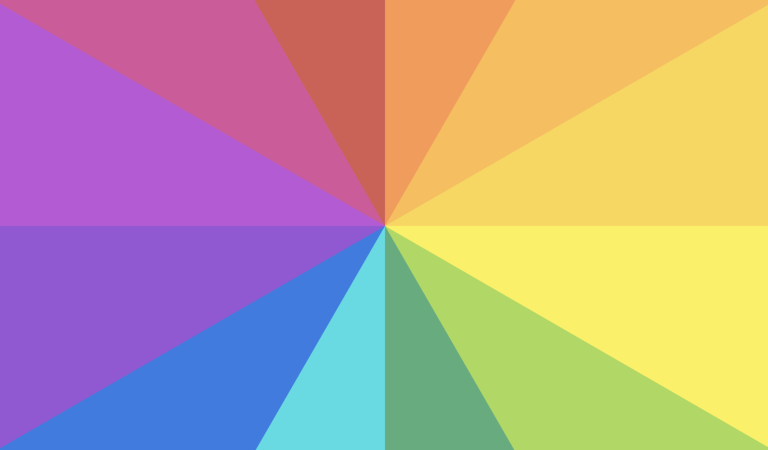
A Shadertoy shader for this background:

```glsl
// Twelve flat colour wedges meeting at a hub, like a full colour wheel.
// The polar angle finds the nearest spoke; the signed distance to that
// spoke blends the two wedges beside it over one pixel.

const float TAU = 6.2831853;
const int WEDGES = 12;
const vec2 HUB = vec2(0.5013, 0.4978);   // fraction of the canvas
const float EDGE_PIXELS = 1.2;           // width of the smoothed edge

// Wedge colours, counterclockwise from the right.
const vec3 PALETTE[WEDGES] = vec3[WEDGES](
    vec3(0.965, 0.843, 0.392),  // gold
    vec3(0.957, 0.745, 0.380),  // apricot
    vec3(0.941, 0.612, 0.361),  // orange
    vec3(0.788, 0.388, 0.345),  // brick
    vec3(0.792, 0.361, 0.600),  // rose
    vec3(0.698, 0.357, 0.827),  // orchid
    vec3(0.565, 0.349, 0.820),  // violet
    vec3(0.251, 0.482, 0.867),  // blue
    vec3(0.412, 0.855, 0.882),  // aqua
    vec3(0.404, 0.671, 0.494),  // green
    vec3(0.694, 0.843, 0.404),  // lime
    vec3(0.984, 0.941, 0.412)   // yellow
);

vec3 wedgeColor(int index) {
    return PALETTE[(index + WEDGES) % WEDGES];
}

void mainImage(out vec4 fragColor, in vec2 fragCoord) {
    // Position from the hub, in canvas heights
    vec2 p = (fragCoord - HUB * iResolution.xy) / iResolution.y;

    // Nearest spoke and the signed distance to it
    float wedgeAngle = TAU / float(WEDGES);
    float turn = atan(p.y, p.x) / wedgeAngle;
    float spoke = floor(turn + 0.5);
    float dist = length(p) * sin((turn - spoke) * wedgeAngle);

    // Blend the wedges on both sides of the spoke
    float edge = EDGE_PIXELS / iResolution.y;
    float side = clamp(0.5 + dist / edge, 0.0, 1.0);
    int index = int(spoke);
    vec3 color = mix(wedgeColor(index - 1), wedgeColor(index), side);

    fragColor = vec4(color, 1.0);
}
```
